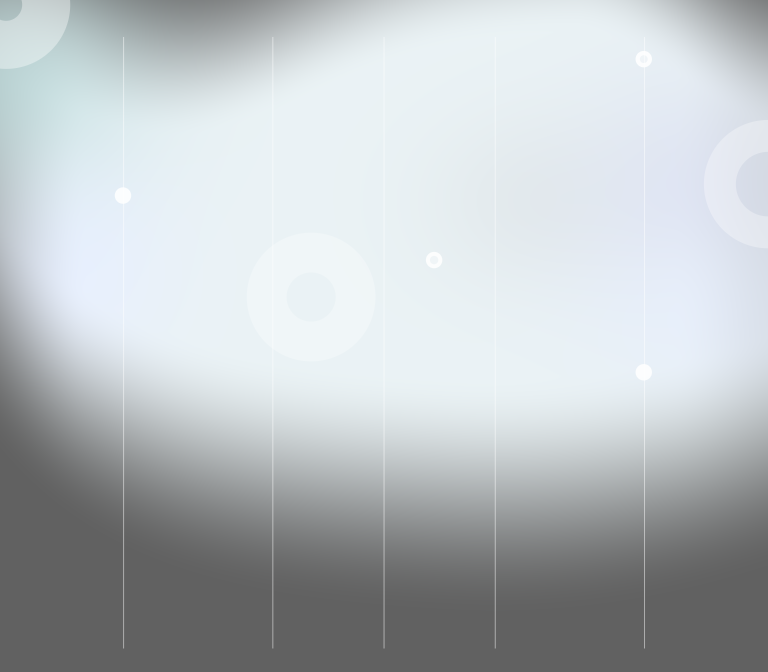
Give the GLSL for this background, as a Shadertoy shader.

```glsl
// Soft pale light over a grey field, with tinted glows, thin vertical lines,
// translucent rings and small dots. The light is a product of curved smooth
// edges; lines and rings are blended on top by distance coverage.

const vec3 GREY = vec3(0.380, 0.380, 0.380);
const vec3 PALE = vec3(0.918, 0.950, 0.960);
const vec3 TEAL = vec3(0.720, 0.850, 0.850);
const vec3 BLUE = vec3(0.910, 0.940, 0.995);
const vec3 LAVENDER = vec3(0.870, 0.890, 0.950);
const vec3 SILVER = vec3(0.880, 0.905, 0.915);

const float LINE_CENTER = 0.5715;
const float LINE_STEP = 0.1655;
const float OUTER_GAP = 0.0566;
const float LINE_HALF_WIDTH = 0.00075;
const float LINE_BOTTOM = 0.035;
const float LINE_TOP = 0.945;
const float LINE_ALPHA = 0.48;

// Center x, center y, outer radius, inner radius (negative means filled)
const int RING_COUNT = 7;
const vec4 RINGS[RING_COUNT] = vec4[](
    vec4(0.463, 0.558, 0.0958, 0.0365),
    vec4(0.009, 0.993, 0.0955, 0.0240),
    vec4(1.143, 0.726, 0.0955, 0.0480),
    vec4(0.183, 0.709, 0.0122, -1.0),
    vec4(0.958, 0.446, 0.0122, -1.0),
    vec4(0.958, 0.912, 0.0122, 0.0058),
    vec4(0.646, 0.613, 0.0122, 0.0062));
const float RING_ALPHA[RING_COUNT] = float[](
    0.28, 0.38, 0.32, 0.85, 0.85, 0.88, 0.85);
const float SMALL_RADIUS = 0.02;
const float SMALL_HOLE_ALPHA = 0.35;

float glow(vec2 p, vec2 center, vec2 size) {
    vec2 q = (p - center) / size;
    return exp(-dot(q, q));
}

// Brightness mask with curved lower and upper boundaries
float lightMask(vec2 p) {
    float rightRise = max(p.x - 0.68, 0.0);
    float lower = 0.268 + 0.25 * exp(-p.x / 0.22) + 0.35 * rightRise * rightRise;
    float hump = (p.x - 0.25) / 0.3;
    float upper = -0.095 + 0.16 * exp(-hump * hump)
                + 0.16 * smoothstep(0.85, 1.2, p.x);
    float depth = 1.0 - p.y;
    return smoothstep(lower - 0.2, lower + 0.16, p.y)
         * smoothstep(upper - 0.14, upper + 0.14, depth)
         * smoothstep(-0.2, 0.13, p.x)
         * (1.0 - 0.12 * smoothstep(1.0, 1.18, p.x));
}

vec3 background(vec2 p) {
    vec3 light = PALE;
    light = mix(light, SILVER, 0.8 * glow(p, vec2(0.81, 0.70), vec2(0.17, 0.13)));
    light = mix(light, LAVENDER, 0.9 * glow(p, vec2(1.04, 0.71), vec2(0.18, 0.18)));
    light = mix(light, BLUE, 0.7 * glow(p, vec2(1.08, 0.53), vec2(0.20, 0.12)));
    light = mix(light, BLUE, glow(p, vec2(0.10, 0.61), vec2(0.16, 0.17)));
    vec3 color = mix(GREY, light, lightMask(p));
    return mix(color, TEAL, 0.65 * glow(p, vec2(0.01, 0.89), vec2(0.20, 0.16)));
}

// Antialiased coverage of a shape from its signed distance
float coverage(float dist, float pixel) {
    return clamp(0.5 - dist / pixel, 0.0, 1.0);
}

// Share of a pixel covered by a thin vertical stroke
float strokeCoverage(float offset, float pixel) {
    float left = max(offset - 0.5 * pixel, -LINE_HALF_WIDTH);
    float right = min(offset + 0.5 * pixel, LINE_HALF_WIDTH);
    return max(right - left, 0.0) / pixel;
}

void mainImage(out vec4 fragColor, in vec2 fragCoord) {
    float pixel = 1.0 / iResolution.y;
    vec2 p = fragCoord * pixel;
    vec3 color = background(p);

    // Vertical lines, mirrored about the middle
    float span = coverage(LINE_BOTTOM - p.y, pixel) * coverage(p.y - LINE_TOP, pixel);
    for (int i = -2; i <= 2; i++) {
        float k = float(i);
        float x = LINE_CENTER + k * LINE_STEP + sign(k) * OUTER_GAP * step(2.0, abs(k));
        color = mix(color, vec3(1.0), LINE_ALPHA * span * strokeCoverage(p.x - x, pixel));
    }

    // Rings and dots; the small ones keep a faint fill in the hole
    for (int i = 0; i < RING_COUNT; i++) {
        vec4 ring = RINGS[i];
        float dist = length(p - ring.xy);
        float disc = coverage(dist - ring.z, pixel);
        float hole = coverage(dist - ring.w, pixel);
        float holeAlpha = ring.z < SMALL_RADIUS ? SMALL_HOLE_ALPHA : 0.0;
        color = mix(color, vec3(1.0), disc * mix(RING_ALPHA[i], holeAlpha, hole));
    }

    fragColor = vec4(color, 1.0);
}
```
